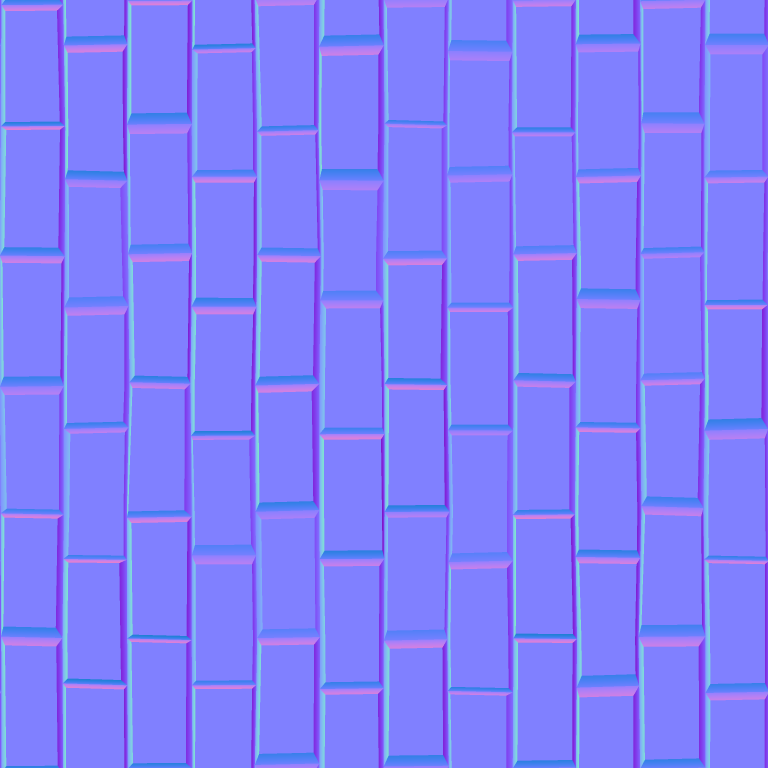
Reproduce this texture map procedurally as a WebGL 1 fragment shader.

```glsl
precision highp float;

uniform vec2 u_resolution;

#define COLUMNS 12.0
#define ROWS 6.0
#define ODD_SHIFT 0.375
#define LINE_WOBBLE 0.05
#define JOINT_JITTER 0.08
#define JOINT_TILT 0.03
#define SIDE_SKEW 0.0025
#define JOINT_BEVEL vec2(0.0050, 0.0155)
#define LEFT_BEVEL vec2(0.0028, 0.0075)
#define RIGHT_BEVEL vec2(0.0034, 0.0092)
#define STEEPNESS vec2(0.32, 0.90)
#define VALLEY_FADE 0.22

const vec2 GRID = vec2(COLUMNS, ROWS);

// Hash of a grid cell, wrapped so the surface tiles
float hash(vec2 cell, float seed) {
  vec2 id = mod(cell, GRID) + seed * vec2(3.7, 5.3);
  return fract(sin(dot(id, vec2(127.1, 311.7))) * 43758.5453);
}

float signedHash(vec2 cell, float seed) {
  return hash(cell, seed) - 0.5;
}

// Gently bent line between two columns
float columnLine(float index, float y) {
  float knot = floor(y);
  float a = signedHash(vec2(index, knot), 1.0);
  float b = signedHash(vec2(index, knot + 1.0), 1.0);
  return index + LINE_WOBBLE * mix(a, b, y - knot);
}

// Slightly tilted line between two bricks of one column
float jointLine(vec2 joint, float along) {
  float tilt = signedHash(joint, 3.0) * (along - 0.5);
  return joint.y + JOINT_JITTER * signedHash(joint, 2.0) + JOINT_TILT * tilt;
}

float jointWidth(vec2 joint) {
  return mix(JOINT_BEVEL.x, JOINT_BEVEL.y, hash(joint, 4.0));
}

// Side bevel that widens or narrows along the brick
float sideWidth(vec2 brick, vec2 range, float along, float seed) {
  float width = mix(range.x, range.y, hash(brick, seed));
  float skew = SIDE_SKEW * signedHash(brick, seed + 1.0) * (along - 0.5) * 2.0;
  return max(width + skew, 0.0015);
}

vec3 surfaceNormal(vec2 uv) {
  vec2 p = uv * GRID;

  // Column holding this point
  float nearColumn = floor(p.x + 0.5);
  float column = nearColumn - step(p.x, columnLine(nearColumn, p.y));
  float leftLine = columnLine(column, p.y);
  float rightLine = columnLine(column + 1.0, p.y);
  float across = (p.x - leftLine) / (rightLine - leftLine);

  // Brick holding this point
  float y = p.y + ODD_SHIFT * mod(column, 2.0);
  float nearRow = floor(y + 0.5);
  float row = nearRow - step(y, jointLine(vec2(column, nearRow), across));
  vec2 brick = vec2(column, row);
  vec2 above = brick + vec2(0.0, 1.0);
  float bottomLine = jointLine(brick, across);
  float topLine = jointLine(above, across);
  float up = (y - bottomLine) / (topLine - bottomLine);

  // Bevel widths and progress: left, right, bottom, top
  vec4 width = vec4(sideWidth(brick, LEFT_BEVEL, up, 5.0),
                    sideWidth(brick, RIGHT_BEVEL, up, 7.0),
                    jointWidth(brick), jointWidth(above) * 0.85);
  vec4 inside = vec4((p.x - leftLine) / COLUMNS, (rightLine - p.x) / COLUMNS,
                     (y - bottomLine) / ROWS, (topLine - y) / ROWS);
  vec4 climb = inside / width;

  // The lowest progress wins, giving mitred corners
  float sideClimb = min(climb.x, climb.y);
  float endClimb = min(climb.z, climb.w);
  float lowest = min(sideClimb, endClimb);
  if (lowest >= 1.0) return vec3(0.0, 0.0, 1.0);

  vec2 facing;
  float bevel;
  if (sideClimb < endClimb) {
    bool isLeft = climb.x < climb.y;
    facing = vec2(0.0, isLeft ? 1.0 : -1.0);
    bevel = isLeft ? width.x : width.y;
  } else {
    bool isBottom = climb.z < climb.w;
    facing = vec2(isBottom ? -1.0 : 1.0, 0.0);
    bevel = isBottom ? width.z : width.w;
  }

  // Narrow bevels are steeper; all ease off into the valley
  float slope = mix(STEEPNESS.x, STEEPNESS.y, hash(brick, 9.0));
  slope *= sqrt(JOINT_BEVEL.y * 0.75 / bevel);
  slope *= mix(VALLEY_FADE, 1.0, clamp(lowest, 0.0, 1.0));
  return normalize(vec3(facing * slope, 1.0));
}

void main() {
  // Average nine samples for smooth edges
  vec3 color = vec3(0.0);
  for (int i = 0; i < 3; i++) {
    for (int j = 0; j < 3; j++) {
      vec2 offset = (vec2(float(i), float(j)) - 1.0) / 3.0;
      vec2 uv = (gl_FragCoord.xy + offset) / u_resolution;
      color += surfaceNormal(uv) * 0.5 + 0.5;
    }
  }
  gl_FragColor = vec4(color / 9.0, 1.0);
}
```
